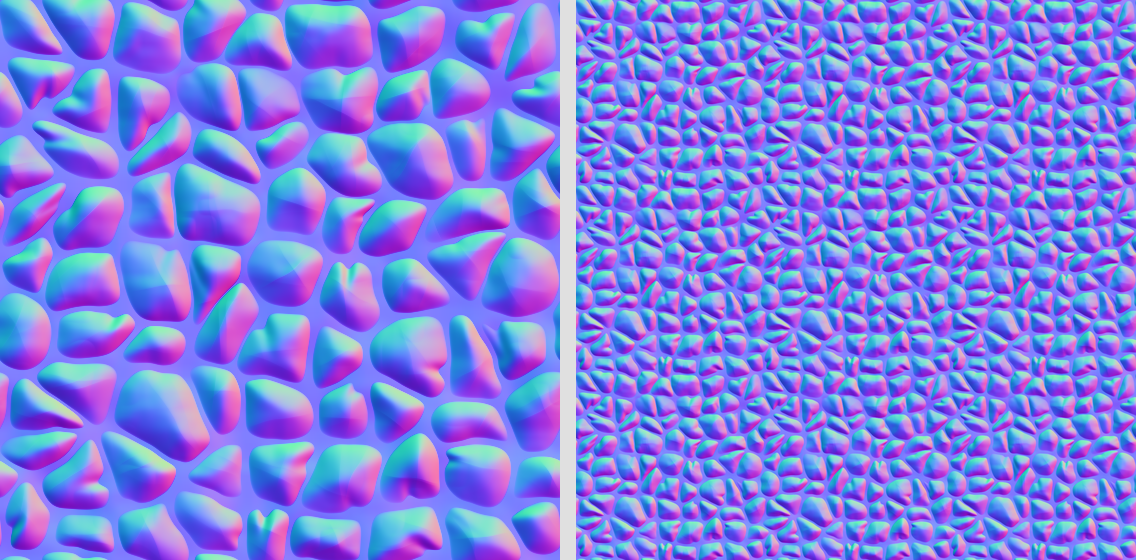
Left, the tile; right, the same tile 3 across and 3 down.
This texture map is drawn by a three.js fragment shader. Its source:

```glsl
varying vec2 vUv;

#define PEBBLES 9.0      // cells across the tile
#define JITTER 0.74      // scatter of pebble centres
#define STRETCH 0.36     // strongest elongation
#define SIZE_SPREAD 0.16 // variation of pebble size
#define ROUNDING 0.075   // corner radius of outlines
#define GAP 0.06         // widest inset from the cell border
#define HEIGHT 0.52      // pebble height in cells
#define SHOULDER 0.24    // width of the rounded flank
#define EDGE_SOFT 0.035  // softness of the foot
#define FACET 1.5        // strength of worn faces
#define PINCH 0.13       // depth of side notches
#define WARP 0.3         // bending of outlines

vec3 hash3(vec2 cell) {
  vec3 q = fract(cell.xyx * vec3(0.1031, 0.1030, 0.0973));
  q += dot(q, q.yxz + 33.33);
  return fract((q.xxy + q.yzz) * q.zyx);
}

// Random values of a pebble, wrapped at the tile border
vec3 pebbleHash(vec2 cell, float seed) {
  return hash3(mod(cell, PEBBLES) + seed * 19.0 + 3.0);
}

// Value noise in three channels that repeats after period cells
vec3 noise3(vec2 p, float period, float seed) {
  vec2 i = floor(p), f = p - i;
  f = f * f * f * (f * (f * 6.0 - 15.0) + 10.0);
  vec2 a = mod(i, period) + seed;
  vec2 b = mod(i + 1.0, period) + seed;
  return mix(mix(hash3(a), hash3(vec2(b.x, a.y)), f.x),
             mix(hash3(vec2(a.x, b.y)), hash3(b), f.x), f.y) - 0.5;
}

vec2 direction(float turn) {
  return vec2(cos(6.2832 * turn), sin(6.2832 * turn));
}

vec2 centre(vec2 cell) {
  return cell + 0.5 + JITTER * (pebbleHash(cell, 0.0).xy - 0.5);
}

// Squared elliptical distance to a pebble, weighted by its size
float reach(vec2 p, vec2 cell) {
  vec3 rnd = pebbleHash(cell, 1.0);
  vec2 r = p - centre(cell);
  float s = STRETCH * rnd.y;
  float along = dot(r, direction(rnd.x));
  return dot(r, r) * (1.0 + s) - 2.0 * s * along * along - SIZE_SPREAD * rnd.z;
}

float pebbleHeight(vec2 p) {
  vec3 fine = noise3(p * 3.0, PEBBLES * 3.0, 71.0);
  vec3 broad = noise3(p, PEBBLES, 113.0);
  float ground = 0.2 * broad.z + 0.02 * fine.z;
  p += WARP * broad.xy + 0.055 * fine.xy;

  // Owner of this point
  vec2 base = floor(p), owner = base;
  float nearest = 1e3;
  for (int j = -2; j <= 2; j++)
    for (int i = -2; i <= 2; i++) {
      vec2 cell = base + vec2(float(i), float(j));
      float f = reach(p, cell);
      if (f < nearest) { nearest = f; owner = cell; }
    }

  // Smooth distance to the borders with all neighbours
  vec2 mid = centre(owner);
  float sum = 1e-6;
  for (int j = -2; j <= 2; j++)
    for (int i = -2; i <= 2; i++) {
      vec2 cell = base + vec2(float(i), float(j));
      if (distance(cell, owner) < 0.5) continue;
      float border = (reach(p, cell) - nearest) / (2.0 * distance(centre(cell), mid));
      sum += exp(-border / ROUNDING);
    }
  float inside = -ROUNDING * log(sum);

  // Kidney notch in one flank
  vec2 r = p - mid;
  vec3 rnd = pebbleHash(owner, 2.0);
  vec2 axis = direction(rnd.x);
  float across = (dot(r, axis) - 0.2 * (rnd.y - 0.5)) / 0.11;
  float flank = smoothstep(-0.15, 0.35, dot(r, vec2(-axis.y, axis.x)));
  inside -= PINCH * smoothstep(0.3, 1.0, rnd.z) * flank * exp(-across * across);

  // Rounded dome, leaning to one side
  vec3 lean = pebbleHash(owner, 3.0);
  float x = max(inside - GAP * lean.z, 0.0);
  float dome = HEIGHT * (1.0 - exp(-x * x / (x + EDGE_SOFT) / SHOULDER));
  vec2 tilt = 1.5 * (lean.xy - 0.5) + vec2(0.35, 0.2);
  dome *= max(1.0 + dot(tilt, r), 0.3);

  // Worn faces
  for (int k = 0; k < 3; k++) {
    vec3 cut = pebbleHash(owner, 4.0 + float(k));
    float over = max(dot(r, direction(cut.x)) - 0.02 - 0.2 * cut.y, 0.0);
    dome /= 1.0 + FACET * cut.z * over * over / (over + 0.025);
  }

  // Shallow dents and a few fine wrinkles
  float ridge = sqrt(fine.x * fine.x + 0.002);
  dome *= 1.0 + 0.1 * fine.z + 0.14 * ridge * smoothstep(-0.1, 0.3, broad.x);
  return ground + dome;
}

void main() {
  vec2 p = vUv * PEBBLES;
  vec2 e = vec2(0.012, 0.0);
  float h = pebbleHeight(p);
  vec2 slope = vec2(pebbleHeight(p + e.xy) - h, pebbleHeight(p + e.yx) - h) / e.x;
  gl_FragColor = vec4(normalize(vec3(-slope, 1.0)) * 0.5 + 0.5, 1.0);
}
```
